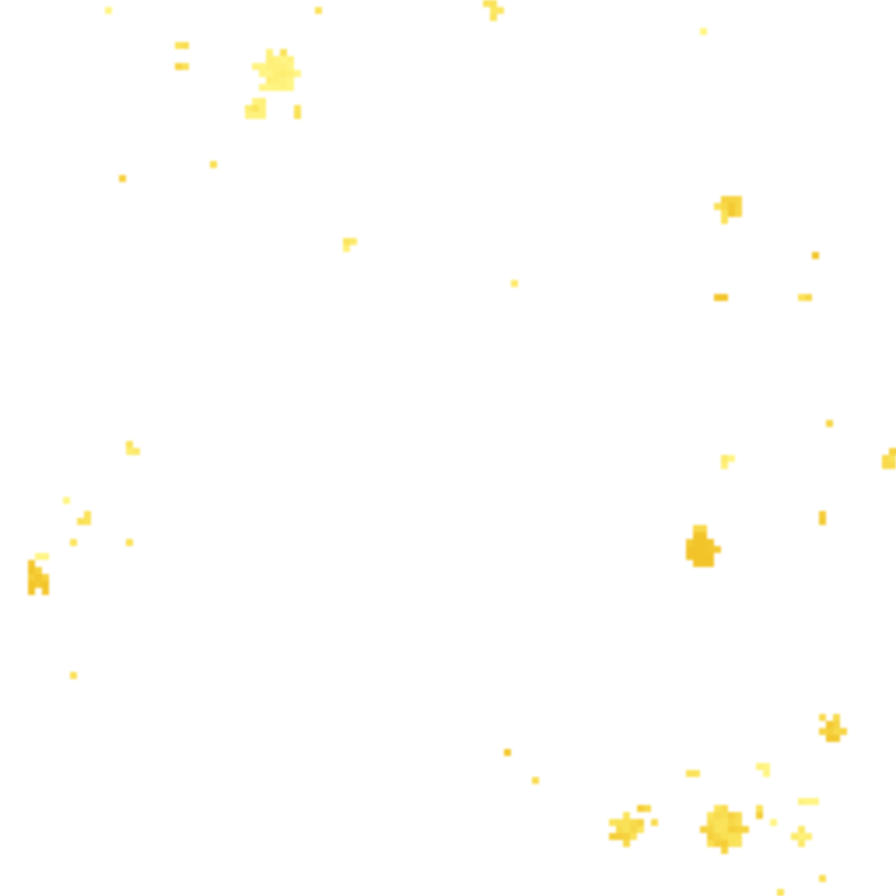
Give the GLSL for this pattern, as a Shadertoy shader.

```glsl
// Sparse, blocky yellow specks clustered in loose patches on a white ground.

const float CELLS = 128.0;        // grid cells across the canvas
const int   CLUMPS = 48;          // number of specks
const float MIN_RADIUS = 0.5;     // speck radii, in cells
const float MAX_RADIUS = 3.1;
const float SIZE_FALLOFF = 6.0;   // higher: fewer large specks
const float RAGGED = 1.4;         // roughness of speck outlines
const float TONE_JITTER = 0.35;   // tone change from cell to cell
const float EDGE_SOFTNESS = 0.35; // half width of cell edges, in cells

const vec3 WHITE  = vec3(1.0);
const vec3 PALE   = vec3(1.0, 0.96, 0.52);
const vec3 YELLOW = vec3(0.98, 0.89, 0.35);
const vec3 GOLD   = vec3(0.95, 0.77, 0.16);

// Patches that hold the specks: centre (xy) and half size (zw)
const int PATCHES = 6;
const vec4 PATCH[PATCHES] = vec4[PATCHES](
    vec4(0.65, 0.82, 0.35, 0.18),
    vec4(0.10, 0.39, 0.09, 0.14),
    vec4(0.76, 0.11, 0.24, 0.11),
    vec4(0.88, 0.56, 0.12, 0.18),
    vec4(0.24, 0.90, 0.12, 0.10),
    vec4(0.73, 0.10, 0.24, 0.10));

float hash(vec2 p) {
    return fract(sin(dot(p, vec2(127.1, 311.7))) * 43758.5453);
}

vec3 speckColor(float tone) {
    vec3 light = mix(PALE, YELLOW, smoothstep(0.0, 0.55, tone));
    return mix(light, GOLD, smoothstep(0.5, 1.0, tone));
}

// Flat colour of one grid cell
vec3 cellColor(vec2 cell) {
    vec3 color = WHITE;
    float grain = hash(cell + 17.0);
    for (int i = 0; i < CLUMPS; i++) {
        float id = float(i);
        vec4 area = PATCH[i % PATCHES];
        vec2 offset = 2.0 * vec2(hash(vec2(id, 3.0)), hash(vec2(id, 8.0))) - 1.0;
        vec2 centre = floor((area.xy + area.zw * offset) * CELLS);

        // Sizes are spread evenly over a steep curve: many small, few large
        float rank = (id + 0.5) / float(CLUMPS);
        float radius = mix(MIN_RADIUS, MAX_RADIUS, pow(rank, SIZE_FALLOFF));
        float reach = distance(cell, centre);
        float rough = (grain - 0.5) * RAGGED;

        if (reach < 0.5 || reach + rough < radius) {
            float jitter = (hash(cell + 53.0) - 0.5) * TONE_JITTER;
            color = speckColor(hash(vec2(id, 21.0)) + jitter);
        }
    }
    return color;
}

void mainImage(out vec4 fragColor, in vec2 fragCoord) {
    vec2 grid = fragCoord / iResolution.xy * CELLS - 0.5;
    vec2 cell = floor(grid);
    vec2 blend = smoothstep(0.5 - EDGE_SOFTNESS, 0.5 + EDGE_SOFTNESS, fract(grid));

    // Blend the four nearest cells across their soft edges
    vec3 lower = mix(cellColor(cell), cellColor(cell + vec2(1, 0)), blend.x);
    vec3 upper = mix(cellColor(cell + vec2(0, 1)), cellColor(cell + vec2(1, 1)), blend.x);
    fragColor = vec4(mix(lower, upper, blend.y), 1.0);
}
```
